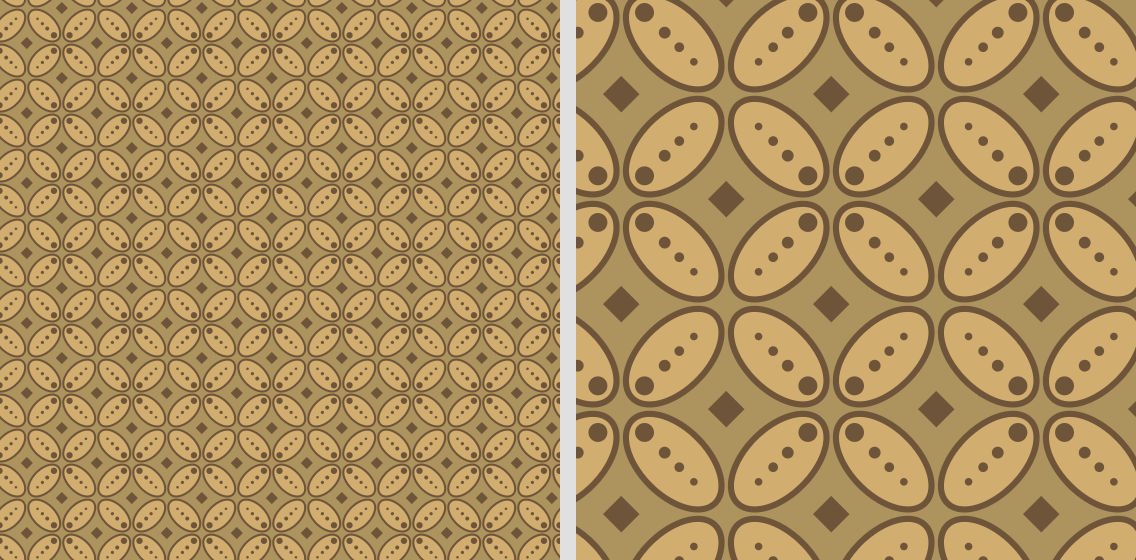
Left, the full canvas; right, a detail of the centre.
A WebGL 2 fragment shader for this pattern:

```glsl
#version 300 es
precision highp float;

uniform vec2 u_resolution;
out vec4 fragColor;

const vec3 OLIVE = vec3(0.68, 0.58, 0.37);
const vec3 SAND = vec3(0.82, 0.68, 0.44);
const vec3 BROWN = vec3(0.43, 0.33, 0.22);

// Approximate signed distance to an ellipse with the given radii
float ellipse(vec2 p, vec2 radii) {
    float k = length(p / radii);
    return k * (k - 1.0) / max(length(p / (radii * radii)), 1e-4);
}

// Antialiased coverage of the inside of a distance field
float fill(float d, float pixel) {
    return clamp(0.5 - d / pixel, 0.0, 1.0);
}

void main() {
    // Eight by eight flowers, each folded into one quadrant around its hub
    vec2 uv = gl_FragCoord.xy / u_resolution;
    vec2 p = abs(fract(uv * 8.0 - vec2(0.882, 0.385) + 0.5) - 0.5);
    float pixel = 8.0 / min(u_resolution.x, u_resolution.y);

    // Petal along the diagonal, with its outline
    vec2 q = p - 0.25;
    vec2 along = vec2(q.x + q.y, q.y - q.x) * 0.70711;
    float petal = ellipse(along, vec2(0.279, 0.160));
    float ink = fill(abs(petal) - 0.0146, pixel);

    // Large dot near the hub, then three shrinking ones
    float dots = length(p - 0.111) - 0.045;
    for (int i = 0; i < 3; i++) {
        float n = float(i);
        dots = min(dots, length(p - 0.207 - 0.0695 * n) - 0.028 + 0.005 * n);
    }
    ink = max(ink, fill(dots, pixel));

    // Diamonds halfway between hubs
    float diamond = min(abs(p.x - 0.5) + p.y, p.x + abs(p.y - 0.5)) - 0.087;
    ink = max(ink, fill(diamond * 0.70711, pixel));

    vec3 color = mix(OLIVE, SAND, fill(petal, pixel));
    fragColor = vec4(mix(color, BROWN, ink), 1.0);
}
```
